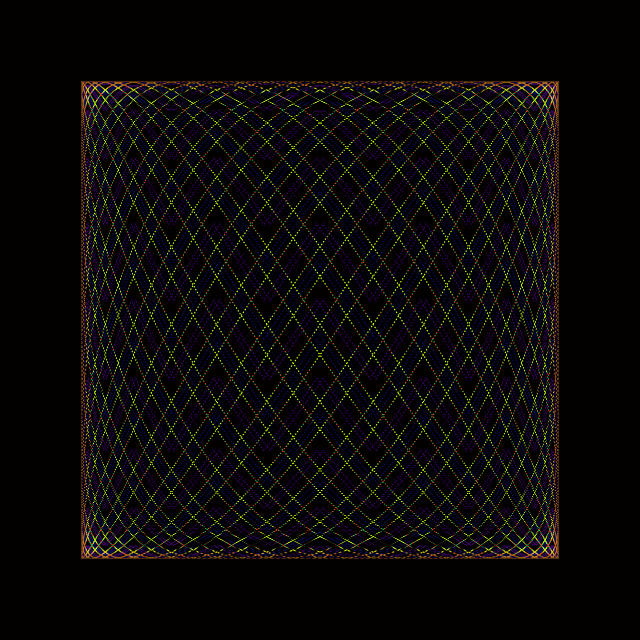
Reproduce this pattern procedurally as a WebGL 2 fragment shader.

```glsl
#version 300 es
precision highp float;
// Dotted Lissajous weave in a square: bright yellow strands over fainter blue and violet ones.

uniform vec2 u_resolution;
out vec4 outColor;

const float PI = 3.14159265;
const float AMPLITUDE = 0.3724;          // half side of the woven square
const vec2 FREQUENCY = vec2(19.0, 28.0); // oscillations along x and y
const float MAIN_PHASE = 0.35;
const float BLUE_PHASE = 1.2;
const float VIOLET_PHASE = -1.2;
const float LINE_HALF_WIDTH = 0.001;
const float DOT_STEP = 0.0118;           // vertical angle between dots
const float BLUE_STRENGTH = 0.5;
const float VIOLET_STRENGTH = 0.5;
const vec3 BACKGROUND = vec3(0.01, 0.0, 0.0);
const vec3 YELLOW = vec3(0.78, 1.0, 0.05);
const vec3 RED = vec3(0.95, 0.25, 0.1);
const vec3 CYAN = vec3(0.1, 0.75, 0.35);
const vec3 ORANGE = vec3(1.0, 0.38, 0.05);
const vec3 BLUE = vec3(0.08, 0.12, 0.85);
const vec3 VIOLET = vec3(0.48, 0.03, 0.85);

// Coverage of parallel strands that repeat every full turn of phase.
float strand(float phase, float slope, float pixel) {
    float wrapped = abs(mod(phase + PI, 2.0 * PI) - PI);
    float distanceToLine = wrapped / slope;
    return 1.0 - smoothstep(LINE_HALF_WIDTH - 0.5 * pixel,
                            LINE_HALF_WIDTH + 0.5 * pixel, distanceToLine);
}

// Both strands of one closed curve that run in the given direction.
float curve(vec2 angle, float direction, float offset, float slope, float pixel) {
    float phase = FREQUENCY.y * angle.x - direction * FREQUENCY.x * angle.y;
    float first = direction > 0.0 ? offset : -offset;
    float second = direction > 0.0 ? PI - offset : PI + offset;
    return max(strand(phase - first, slope, pixel),
               strand(phase - second, slope, pixel));
}

void main() {
    float side = min(u_resolution.x, u_resolution.y);
    float pixel = 1.0 / side;
    vec2 p = (gl_FragCoord.xy - 0.5 * u_resolution) / (side * AMPLITUDE);

    // Sine motion becomes straight lines in angle space.
    vec2 angle = asin(clamp(p, -0.99999, 0.99999));
    vec2 speed = max(cos(angle), 0.02);
    float slope = length(FREQUENCY.yx / speed) / AMPLITUDE;

    // Dots keep an even spacing in time, so they merge where motion slows.
    float dotTime = DOT_STEP / FREQUENCY.y;
    float dotLength = AMPLITUDE * dotTime * length(FREQUENCY * speed);
    float dotContrast = 0.5 * smoothstep(pixel, 2.0 * pixel, dotLength);

    // Strands are yellow near their main crossings, mixed red and cyan between.
    float nearCrossing = smoothstep(-0.35, 0.45, cos(2.0 * FREQUENCY.y * angle.x));
    float reach = max(abs(p.x), abs(p.y));
    float rim = smoothstep(0.95, 1.0, reach);
    float patches = smoothstep(-0.2, 0.25,
        cos(FREQUENCY.x * angle.y) * cos(0.5 * FREQUENCY.y * angle.x) + 0.1);

    vec3 color = vec3(0.0);
    for (int i = 0; i < 2; i++) {
        float direction = 1.0 - 2.0 * float(i);
        float time = dot(FREQUENCY, angle * vec2(1.0, direction))
                   / dot(FREQUENCY, FREQUENCY);
        float beat = 2.0 * PI * time / dotTime;
        float dots = 1.0 - dotContrast + dotContrast * cos(beat);
        dots = mix(dots, dots * dots, 0.7);

        // Main weave
        float alternate = smoothstep(-0.25, 0.25, sin(0.5 * beat));
        vec3 mainColor = mix(mix(RED, CYAN, alternate), YELLOW, nearCrossing);
        mainColor = mix(mainColor, ORANGE, 0.7 * rim);
        float mainLine = curve(angle, direction, MAIN_PHASE, slope, pixel);

        // Faint weave behind it
        float blueLine = curve(angle, direction, BLUE_PHASE, slope, pixel);
        float violetLine = curve(angle, direction, VIOLET_PHASE, slope, pixel);
        vec3 faint = max(BLUE * blueLine * BLUE_STRENGTH * mix(1.0, 0.5, patches),
                         VIOLET * violetLine * patches * VIOLET_STRENGTH);
        color = max(color, dots * mix(faint, mainColor, mainLine));
    }

    // Soften the crowded border, then clip to the woven square.
    color *= 1.0 - 0.35 * smoothstep(0.98, 1.0, reach);
    float inside = 1.0 - smoothstep(-0.5 * pixel, pixel, (reach - 1.0) * AMPLITUDE);
    outColor = vec4(max(BACKGROUND, color * inside), 1.0);
}
```
